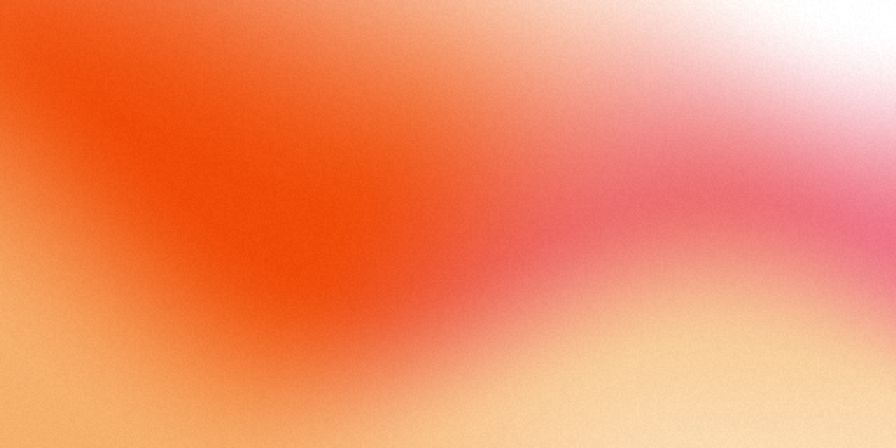
This background is drawn by a Shadertoy shader. Its source:

```glsl
// A soft warm gradient: an orange-to-pink band sweeps between a cream lower field
// and a pale upper glow. Two curves, each with its own softness, bound the band,
// and a fine grain covers everything.

#define ORANGE      vec3(0.940, 0.295, 0.030)
#define PINK        vec3(0.930, 0.425, 0.430)
#define ROSE        vec3(0.935, 0.460, 0.540)
#define APRICOT     vec3(0.965, 0.685, 0.420)
#define CREAM       vec3(0.970, 0.805, 0.600)
#define PALE_CREAM  vec3(0.985, 0.860, 0.700)
#define PEACH_GLOW  vec3(0.980, 0.860, 0.760)
#define WHITE_GLOW  vec3(1.000, 1.000, 1.000)
#define GRAIN_CELLS 256.0
#define GRAIN_LEVEL 0.025

const float PI = 3.14159;

float hash(vec2 p) {
    vec3 q = fract(vec3(p.xyx) * 0.1031);
    q += dot(q, q.yzx + 33.33);
    return fract((q.x + q.y) * q.z);
}

// Smooth step given by its centre and half width
float softEdge(float centre, float halfWidth, float v) {
    return smoothstep(centre - halfWidth, centre + halfWidth, v);
}

// Height of the lower border: a steep fall, a valley, then a hill
float lowerCurve(float x) {
    float fall = max(0.32 - x, 0.0);
    return 0.277 - 0.122 * cos(PI * (x - 0.37) / 0.43) + 2.3 * fall * fall;
}

// Height of the upper border: two descending shoulders
float upperCurve(float x) {
    return 1.3 - 0.48 * smoothstep(-0.05, 0.65, x)
               - 0.13 * smoothstep(0.70, 1.05, x);
}

// Orange turns to pink along a slanted axis, then to rose at the right
vec3 bandColor(vec2 uv) {
    float slant = uv.x + 0.3 * (0.5 - uv.y);
    vec3 color = mix(ORANGE, PINK, smoothstep(0.35, 0.70, slant));
    return mix(color, ROSE, smoothstep(0.75, 1.05, uv.x));
}

vec3 lowerColor(vec2 uv) {
    vec3 cream = mix(PALE_CREAM, CREAM, smoothstep(-0.05, 0.28, uv.y));
    return mix(APRICOT, cream, smoothstep(0.22, 0.78, uv.x));
}

vec3 upperColor(vec2 uv) {
    return mix(PEACH_GLOW, WHITE_GLOW, smoothstep(0.4, 0.95, uv.x));
}

void mainImage(out vec4 fragColor, in vec2 fragCoord) {
    vec2 uv = fragCoord / iResolution.xy;

    // Edges soften toward the left
    float lowerSoftness = mix(0.42, 0.19, smoothstep(-0.05, 0.52, uv.x));
    float upperSoftness = mix(0.52, 0.25, smoothstep(0.25, 0.95, uv.x));

    // Stack the three fields from bottom to top
    float aboveLower = softEdge(lowerCurve(uv.x), lowerSoftness, uv.y);
    float aboveUpper = softEdge(upperCurve(uv.x), upperSoftness, uv.y);
    vec3 color = mix(lowerColor(uv), bandColor(uv), aboveLower);
    color = mix(color, upperColor(uv), aboveUpper);

    // Fine grain, sized relative to the canvas height
    vec2 cell = floor(fragCoord / iResolution.y * GRAIN_CELLS);
    color += GRAIN_LEVEL * (hash(cell) - 0.5);

    fragColor = vec4(clamp(color, 0.0, 1.0), 1.0);
}
```
